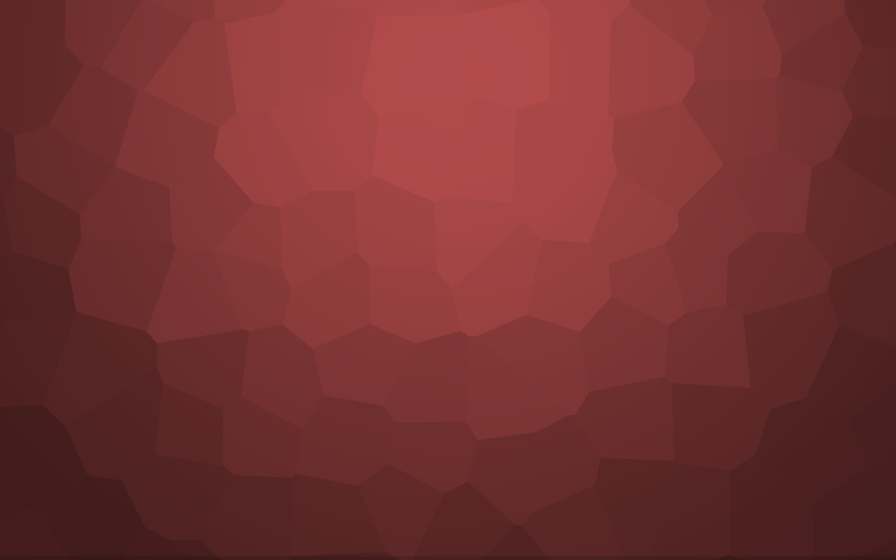
Write a WebGL 1 fragment shader that draws this background.

```glsl
precision highp float;
// Red mosaic of irregular cells, lit by a soft glow near the top centre.

uniform vec2 u_resolution;

const float CELLS = 7.4; // cells per canvas height

vec2 hash2(vec2 p) {
  vec2 q = vec2(dot(p, vec2(127.1, 311.7)), dot(p, vec2(269.5, 183.3)));
  return fract(sin(q) * 43758.55);
}

// Brightness falling away from the glow, in units of canvas height
float glow(vec2 p, vec2 centre) {
  return mix(0.71, 0.26, smoothstep(0.0, 1.15, distance(p, centre)));
}

// Mostly flat light per cell, with a faint gradient inside it
float cellLight(vec2 seed, vec2 p, vec2 centre) {
  float variation = 0.024 * (hash2(floor(seed) + 37.0).x - 0.5);
  return mix(glow(seed / CELLS, centre), glow(p, centre), 0.3) + variation;
}

void main() {
  vec2 p = gl_FragCoord.xy / u_resolution.y;
  vec2 centre = vec2(0.51 * u_resolution.x / u_resolution.y, 0.86);
  vec2 g = p * CELLS;

  // Two nearest seeds on a jittered grid
  vec2 nearest = vec2(0.0), second = vec2(0.0);
  float d1 = 1e3, d2 = 1e3;
  for (int y = -2; y <= 2; y++) {
    for (int x = -2; x <= 2; x++) {
      vec2 cell = floor(g) + vec2(float(x), float(y));
      vec2 seed = cell + 0.08 + 0.84 * hash2(cell);
      float d = distance(g, seed);
      if (d < d1) {
        d2 = d1;
        second = nearest;
        d1 = d;
        nearest = seed;
      } else if (d < d2) {
        d2 = d;
        second = seed;
      }
    }
  }

  // Blend the two cells across about one pixel at their border
  float border = dot(0.5 * (nearest + second) - g, normalize(second - nearest));
  float pixel = CELLS / u_resolution.y;
  float own = 0.5 + 0.5 * clamp(2.0 * border / pixel, 0.0, 1.0);
  float light = mix(cellLight(second, p, centre), cellLight(nearest, p, centre), own);

  // Thin shade along the bottom edge
  light *= mix(0.85, 1.0, smoothstep(0.004, 0.009, p.y));

  gl_FragColor = vec4(light * vec3(1.0, 0.422, 0.42), 1.0);
}
```
